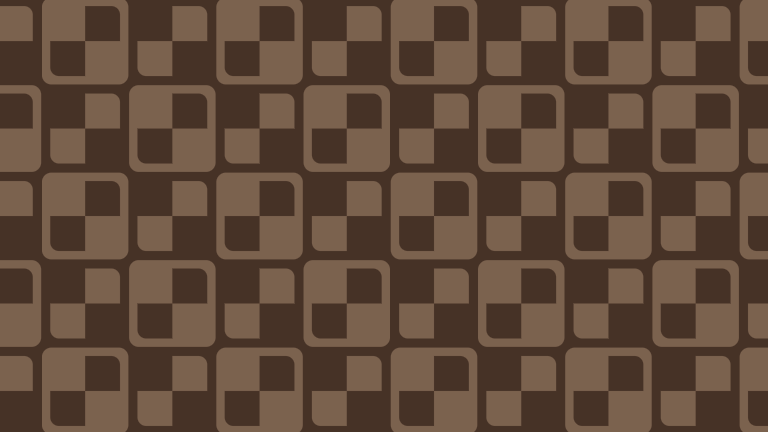
This pattern is drawn by a Shadertoy shader. Its source:

```glsl
// Brown checkerboard of rounded tiles, each holding two opposite quarter squares.

float roundedBox(vec2 p, float halfSize, float radius) {
    vec2 q = abs(p) - halfSize + radius;
    return length(max(q, 0.0)) + min(max(q.x, q.y), 0.0) - radius;
}

// Negative in the upper right and lower left quadrants
float diagonalQuadrants(vec2 p) {
    return -sign(p.x * p.y) * min(abs(p.x), abs(p.y));
}

float coverage(float dist, float pixel) {
    return clamp(0.5 - dist / pixel, 0.0, 1.0);
}

void mainImage(out vec4 fragColor, in vec2 fragCoord) {
    // Tile grid, in units of the canvas height
    vec2 pitch = vec2(0.2019, 0.2025);
    vec2 grid = (fragCoord / iResolution.y - vec2(0.0961, -0.0063)) / pitch;
    vec2 local = fract(grid) - 0.5;
    vec2 cell = floor(grid);
    float pixel = 1.1 / (iResolution.y * pitch.y);

    // Light tiles on alternate cells
    float isLight = 1.0 - mod(cell.x + cell.y, 2.0);
    float tile = isLight * coverage(roundedBox(local, 0.496, 0.11), pixel);

    // Quarter squares in the opposite tone, rounded at their outer corners
    float quarters = max(roundedBox(local, 0.4, 0.1), diagonalQuadrants(local));
    float tone = mix(tile, 1.0 - isLight, coverage(quarters, pixel));

    vec3 darkBrown = vec3(0.275, 0.196, 0.149);
    vec3 lightBrown = vec3(0.483, 0.384, 0.307);
    fragColor = vec4(mix(darkBrown, lightBrown, tone), 1.0);
}
```
